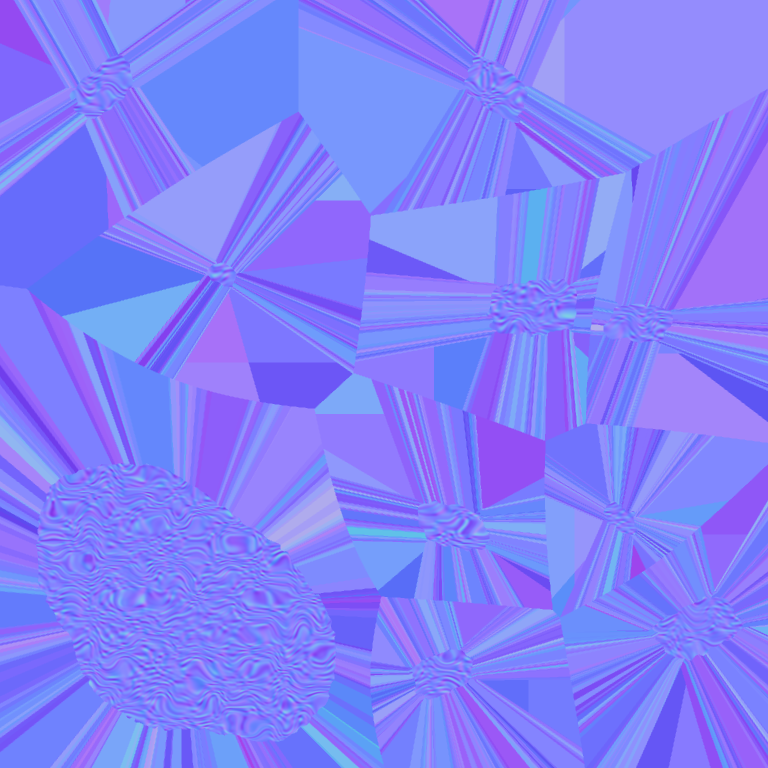
Reproduce this texture map procedurally as a three.js fragment shader.

```glsl
// Normal map of faceted cells. Each cell holds a wrinkled patch; bundles of thin
// stripes fan out from its four sides and broad flat facets fill the corners.
// Cells come from a jittered grid plus one large patch at the lower left.
varying vec2 vUv;

vec3 hash3(vec2 p) {
  vec3 q = vec3(dot(p, vec2(127.1, 311.7)), dot(p, vec2(269.5, 183.3)), dot(p, vec2(419.2, 371.9)));
  return fract(sin(q) * 43758.55);
}

// Random surface slope, most often close to flat
vec2 randomTilt(float a, float b) {
  vec2 sum = hash3(vec2(a, b)).xy + hash3(vec2(b + 17.0, a - 5.0)).yz - 1.0;
  return sum * vec2(0.38, 0.52) + vec2(0.01, 0.0);
}

float valueNoise(vec2 p) {
  vec2 i = floor(p), f = fract(p);
  f = f * f * (3.0 - 2.0 * f);
  float low = mix(hash3(i).x, hash3(i + vec2(1.0, 0.0)).x, f.x);
  float high = mix(hash3(i + vec2(0.0, 1.0)).x, hash3(i + 1.0).x, f.x);
  return mix(low, high, f.y);
}

// Fine wrinkles, their direction drifting from place to place
vec2 wrinkleTilt(vec2 p) {
  vec2 bend = vec2(valueNoise(p * 37.0), valueNoise(p * 43.0 + 9.0)) - 0.5;
  vec2 w = (p + 0.025 * bend) * vec2(140.0, 290.0);
  vec2 e = vec2(0.35, 0.0);
  vec2 slope = vec2(valueNoise(w + e) - valueNoise(w - e), valueNoise(w + e.yx) - valueNoise(w - e.yx));
  return -slope * vec2(0.45, 0.75);
}

vec2 rotate(vec2 p, float angle) {
  float c = cos(angle), s = sin(angle);
  return vec2(c * p.x + s * p.y, c * p.y - s * p.x);
}

// Bands across a bundle: broad ones with faint thin ones on top
vec2 stripeTilt(float s, float count, float seed) {
  float u = s * count + 0.9 * sin(s * count * 1.3 + seed);
  float v = u * 2.3 + 0.8 * sin(u * 1.9);
  return randomTilt(floor(u), seed) * 0.75 + randomTilt(floor(v), seed + 31.0) * 0.45;
}

vec2 surfaceTilt(vec2 p) {
  vec2 bigCentre = vec2(0.235, 0.21), bigHalf = vec2(0.215, 0.15);
  float bigAngle = -0.7;
  float nearest = 1e3, seed = 0.0, spread = 0.0, count = 0.0;
  vec2 local = vec2(0.0), halfSize = vec2(1.0), centre = vec2(0.0);

  // Find the cell that owns this point; the last one is the large patch
  for (int k = 0; k < 17; k++) {
    float n = float(k);
    vec2 cell = vec2(mod(n, 4.0), floor(n / 4.0));
    vec3 h = hash3(cell + 3.0), g = hash3(cell + 41.0);
    vec2 c = (cell + 0.15 + 0.7 * h.xy) / 4.0;
    vec2 b = mix(0.014, 0.056, h.z) * vec2(1.0, 0.62);
    float angle = (g.x - 0.5) * 1.3;
    float fan = mix(0.38, 0.05, smoothstep(0.2, 0.5, c.y)) + 0.1 * g.y;
    float bands = 6.0 + 12.0 * fan;
    bool big = k == 16;
    if (big) {
      c = bigCentre; b = bigHalf; angle = bigAngle;
    } else {
      float gap = (length(rotate(c - bigCentre, bigAngle) / bigHalf) - 1.0) * 0.18;
      bool thinned = cell.y > 2.5 ? mod(cell.x, 2.0) > 0.5 : cell.y > 1.5 && cell.x < 0.5;
      if (gap < 0.06 || thinned) continue;
    }
    vec2 q = rotate(p - c, angle);
    if (!big) q.x += (g.z - 0.5) * 0.9 * q.y;
    float d = big ? (length(q / b) - 1.0) * 0.18 : length(p - c) - b.x;
    if (d < nearest) {
      nearest = d; seed = n * 7.0 + 1.0; spread = fan; count = bands;
      local = q; halfSize = b; centre = c;
    }
  }

  // Wrinkled patch with a ragged rounded outline
  bool large = halfSize.x > 0.1;
  vec2 r = abs(local) / halfSize;
  float power = large ? 2.0 : 3.5;
  float outline = pow(pow(r.x, power) + pow(r.y, power), 1.0 / power);
  float ragged = 0.007 * (valueNoise(p * 120.0) - 0.5);
  if (large) ragged += 0.05 * (valueNoise(p * 11.0) - 0.5);
  if ((outline - 1.0) * halfSize.y < ragged) return wrinkleTilt(p);

  // Rays all round the large patch
  if (large) return stripeTilt(atan(local.y, local.x), 13.0, seed);

  // Stripe bundles leave the four sides, each widening at its own rate
  vec2 side = step(0.0, local);
  vec2 rate = spread * vec2(0.3 + 1.5 * hash3(vec2(seed, side.y + 60.0)).x, 0.3 + 1.5 * hash3(vec2(seed, side.x + 70.0)).y);
  vec2 away = max(abs(local) - halfSize, 0.0);
  vec2 across = local.yx / (halfSize.yx + rate.yx * away);
  if (r.x > r.y && abs(across.x) < 1.0) return stripeTilt(across.x, count, seed + side.x);
  if (r.y >= r.x && abs(across.y) < 1.0) return stripeTilt(across.y, count, seed + 2.0 + side.y);

  // Corner facets, split by one ray and one upright or level line
  vec3 h = hash3(vec2(seed, side.x + 2.0 * side.y));
  float ray = step(0.35 + h.x, atan(abs(local.y), abs(local.x)));
  vec2 offset = p - centre - (h.yz - 0.5) * 0.4;
  float cut = step(0.0, h.x > 0.5 ? offset.x : offset.y);
  return randomTilt(side.x + 2.0 * side.y + 4.0 * ray + 8.0 * cut, seed + 50.0);
}

void main() {
  // Four samples smooth the facet edges
  vec3 colour = vec3(0.0);
  for (int k = 0; k < 4; k++) {
    vec2 corner = vec2(mod(float(k), 2.0), floor(float(k) / 2.0)) - 0.5;
    vec2 tilt = clamp(surfaceTilt(vUv + corner * 0.001), -0.65, 0.65);
    vec3 normal = vec3(tilt, sqrt(1.0 - dot(tilt, tilt)));
    colour += 0.25 * (0.5 + 0.5 * normal);
  }
  gl_FragColor = vec4(colour, 1.0);
}
```
